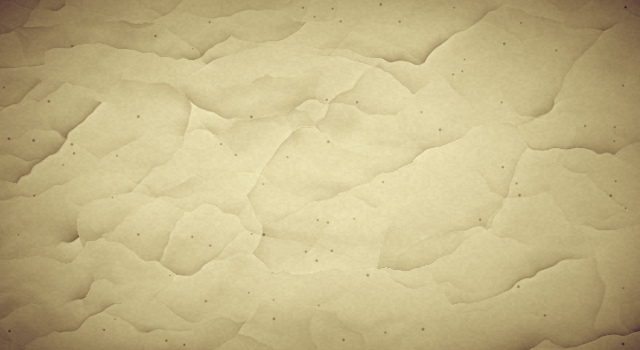
A Shadertoy shader for this texture:

```glsl
// Aged, crumpled parchment with a burnt vignette. Creases are the borders of
// stretched, warped Voronoi cells, shaded dark on one side and light on the
// other; fibre grain, stains and specks are laid over, then toned to sepia.

#define PAPER_TONE 0.897
#define SIDE_BURN 0.25
#define TOP_BURN 0.19
#define CORNER_BURN 0.07
#define CREASE_DEPTH 0.34
#define CREASE_SHARP 0.007
#define CREASE_SOFT 0.034
#define HIGHLIGHT 0.30
#define GRAIN 0.045
#define STAIN 0.07
#define LIGHT normalize(vec2(-0.35, 0.94))

float hash(vec2 p) {
    vec3 q = fract(vec3(p.xyx) * 0.1031);
    q += dot(q, q.yzx + 33.33);
    return fract((q.x + q.y) * q.z);
}

vec2 hash2(vec2 p) { return vec2(hash(p + 17.3), hash(p + 71.9)); }

float noise(vec2 p) {
    vec2 i = floor(p), f = fract(p);
    f = f * f * (3.0 - 2.0 * f);
    return mix(mix(hash(i), hash(i + vec2(1, 0)), f.x),
               mix(hash(i + vec2(0, 1)), hash(i + vec2(1, 1)), f.x), f.y);
}

float fbm(vec2 p) {
    float sum = 0.0, amp = 0.5;
    for (int i = 0; i < 4; i++) {
        sum += amp * noise(p);
        p = mat2(1.6, 1.2, -1.2, 1.6) * p + 5.7;
        amp *= 0.5;
    }
    return sum;
}

// Rotates by an angle, then scales each axis to set the cell shape.
mat2 cellFrame(float angle, vec2 scale) {
    float c = cos(angle), s = sin(angle);
    return mat2(scale.x * c, -scale.y * s, scale.x * s, scale.y * c);
}

// Signed shading around the folds of one layer of cells.
float creases(vec2 p, mat2 frame, float seed) {
    vec2 q = frame * p + seed, base = floor(q), nearId = base, toNear = vec2(0);
    float best = 1e3;
    for (int j = -1; j <= 1; j++)
    for (int i = -1; i <= 1; i++) {
        vec2 id = base + vec2(i, j);
        vec2 r = id + hash2(id) - q;
        float d = dot(r, r);
        if (d < best) { best = d; nearId = id; toNear = r; }
    }
    // Each facet leans a little its own way.
    float shade = 0.16 * dot(toNear, hash2(nearId + 3.1) - 0.5);
    float pixel = 1.0 / iResolution.y;
    for (int j = -2; j <= 2; j++)
    for (int i = -2; i <= 2; i++) {
        if (i == 0 && j == 0) continue;
        vec2 id = nearId + vec2(i, j);
        vec2 r = id + hash2(id) - q;
        vec2 n = normalize(r - toNear);
        vec2 g = n * frame;
        float stretch = length(g);
        float d = max(dot(0.5 * (r + toNear), n) / stretch, 0.0);
        // Folds differ in strength, and a few bend the other way.
        float pick = hash(nearId + id + 9.4);
        float fold = pick < 0.2 ? -0.35 : pick * pick;
        fold *= smoothstep(0.15, 0.7, noise(p * 6.0 + pick * 40.0));
        float profile = 0.6 * exp(-d / CREASE_SHARP) + 0.4 * exp(-d / CREASE_SOFT);
        shade += fold * dot(g / stretch, LIGHT) * profile * smoothstep(0.0, pixel, d);
    }
    return shade;
}

// Sparse dark flecks, one possible per grid cell.
float specks(vec2 p) {
    vec2 g = p * 26.0, id = floor(g);
    vec2 r = fract(g) - 0.25 - 0.5 * hash2(id);
    float size = 0.04 + 0.06 * hash(id + 5.0);
    float edge = 26.0 / iResolution.y;
    return step(0.93, hash(id + 41.0)) * (1.0 - smoothstep(size - edge, size + edge, length(r)));
}

void mainImage(out vec4 fragColor, in vec2 fragCoord) {
    vec2 uv = fragCoord / iResolution.xy;
    vec2 p = fragCoord / iResolution.y;

    // Bend the fold lines so they wander like torn fibre.
    vec2 warp = vec2(fbm(p * 5.0), fbm(p * 5.0 + 31.0)) - 0.5;
    vec2 ragged = vec2(noise(p * 34.0), noise(p * 34.0 + 13.0)) - 0.5;
    vec2 w = p + 0.11 * warp + 0.008 * ragged;

    float relief = creases(w, cellFrame(0.28, vec2(2.5, 4.8)), 11.0);
    relief += 0.42 * creases(w + 0.03 * warp, cellFrame(-0.15, vec2(4.6, 9.0)), 47.0);
    relief += 0.9 * (fbm(w * vec2(3.0, 5.0)) - fbm((w + 0.03 * LIGHT) * vec2(3.0, 5.0)));
    relief *= mix(1.0, 0.55, smoothstep(0.5, 0.95, uv.x));
    relief *= relief > 0.0 ? HIGHLIGHT : 1.0;

    // Burnt borders, deepest in the corners.
    vec2 e = abs(uv * 2.0 - 1.0);
    float burn = SIDE_BURN * e.x * e.x * e.x + TOP_BURN * e.y * e.y * e.y;
    burn += CORNER_BURN * e.x * e.x * e.y * e.y;

    float tone = PAPER_TONE - burn + CREASE_DEPTH * relief;
    tone += STAIN * (fbm(p * 3.5 + 8.0) - 0.47) * (0.5 + 3.0 * burn);
    tone += GRAIN * (0.6 * noise(p * vec2(120.0, 170.0)) + 0.4 * noise(p * 260.0) - 0.5);
    tone -= 0.22 * specks(p);
    tone = clamp(tone, 0.25, 0.97);

    // Sepia curve: green and blue fall away faster than red.
    float x = tone - 0.43;
    fragColor = vec4(tone, 0.33 + 1.13 * x, 0.25 + x * (0.47 + 0.96 * x), 1.0);
}
```
